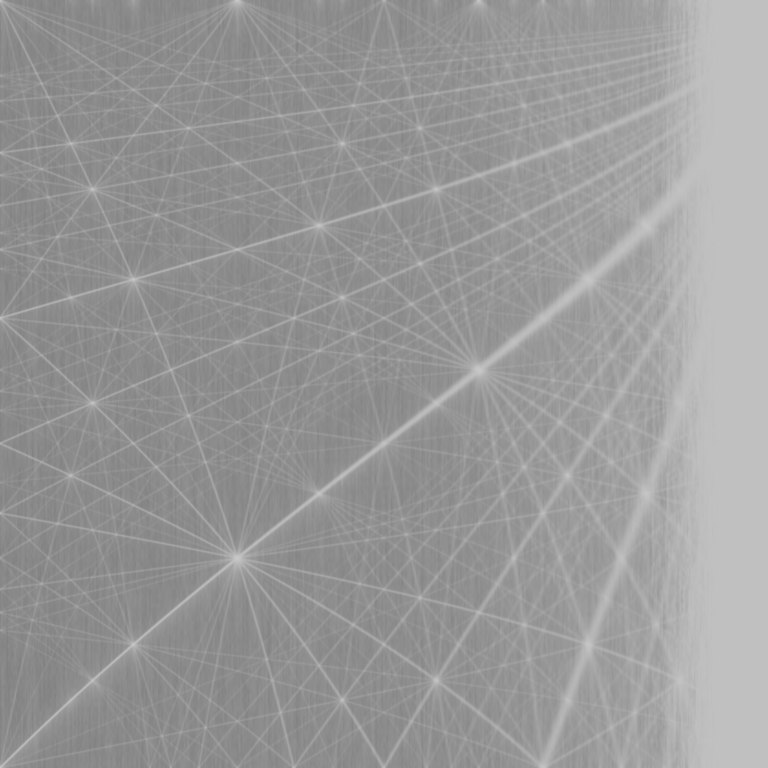
Reproduce this pattern procedurally as a WebGL 2 fragment shader.

```glsl
#version 300 es
precision highp float;

#define MAX_ORDER 8
#define MAX_NODE 17
#define LINE_GAIN 6.0
#define LINE_WIDTH 0.0014
#define GRAIN 0.055
#define FLAT_TONE 0.753
#define LINE_TONE 0.78
#define FADE_START 0.84
#define FADE_END 0.935

uniform vec2 u_resolution;
out vec4 fragColor;

const float PI = 3.14159265;

float hash(vec2 p) {
    return fract(sin(dot(p, vec2(127.1, 311.7))) * 43758.5453);
}

float valueNoise(vec2 p) {
    vec2 cell = floor(p);
    vec2 f = fract(p);
    f = f * f * (3.0 - 2.0 * f);
    return mix(mix(hash(cell), hash(cell + vec2(1, 0)), f.x),
               mix(hash(cell + vec2(0, 1)), hash(cell + vec2(1, 1)), f.x), f.y);
}

// Fine vertical fibres, centred on zero
float fibres(vec2 uv) {
    float column = valueNoise(vec2(uv.x * 380.0, 3.5)) - 0.5;
    float strand = valueNoise(uv * vec2(420.0, 32.0)) - 0.5;
    float speck = valueNoise(uv * vec2(512.0, 170.0) + 17.0) - 0.5;
    return 0.4 * column + 0.6 * strand + 0.45 * speck;
}

bool coprime(int a, int b) {
    for (int k = 2; k <= MAX_ORDER; k++) {
        if (a % k == 0 && b % k == 0) return false;
    }
    return true;
}

// Resonance line a * x + b * y = integer in phase space
float resonance(int a, int b, vec2 phase, vec2 slope, float u) {
    vec2 order = vec2(float(a), float(b));
    float r = length(order);
    float f = dot(order, phase);
    f -= floor(f + 0.5);
    float d = f / length(order * slope);

    float weight = 0.27 * exp(-0.28 * r);
    if ((a + abs(b)) % 2 == 0) weight *= r < 2.0 ? 1.2 : 0.6;

    float width = LINE_WIDTH + 0.028 * u * u * u * order.x / (r * r);
    width = max(width, 0.6 / u_resolution.y);
    float core = exp(-d * d / (width * width));
    float below = d * sign(order.y) > 0.0 ? 1.0 : 0.35;
    float halo = 1.3 * weight * below * exp(-abs(d) / 0.011);
    return weight * (core + halo);
}

// Glow and downward streak at the nearest crossing of denominator n
float nodeGlow(float n, vec2 phase, vec2 uv) {
    vec2 k = floor(phase * n + 0.5);
    vec2 node = vec2(cos(2.0 * PI * k.x / n), 1.0 - tan(PI * k.y / n));
    vec2 d = uv - node;
    float fall = exp(-abs(d.y) / (d.y < 0.0 ? 0.18 / n : 0.004));
    float streak = exp(-abs(d.x) / 0.0035) * fall;
    float star = exp(-length(d) / 0.006);
    return (0.45 * streak + 0.5 * star) / n;
}

void main() {
    vec2 uv = gl_FragCoord.xy / u_resolution;
    float u = min(uv.x, 0.995);
    float t = 1.0 - uv.y;

    // Warp the canvas so that every curve becomes straight
    vec2 phase = vec2(acos(u) / (2.0 * PI), atan(t) / PI);
    vec2 slope = vec2(0.5 / sqrt(1.0 - u * u), 1.0 / (1.0 + t * t)) / PI;

    // Web of resonance lines
    float light = 0.0;
    for (int a = 1; a <= MAX_ORDER; a++) {
        for (int b = -MAX_ORDER; b <= MAX_ORDER; b++) {
            if (b == 0 || !coprime(a, abs(b))) continue;
            light += resonance(a, b, phase, slope, u);
        }
    }

    // Crossings of odd denominator
    for (int n = 5; n <= MAX_NODE; n += 2) {
        light += nodeGlow(float(n), phase, uv);
    }

    // Grey ground, lit lines and the flat right margin
    float grain = fibres(uv);
    float tone = 0.53 + 0.03 * u + 0.06 * smoothstep(0.5, 0.9, u);
    tone += GRAIN * grain;
    tone = mix(tone, LINE_TONE, 1.0 - exp(-LINE_GAIN * light));
    float fade = smoothstep(FADE_START, FADE_END, uv.x + 0.025 * grain * step(uv.x, FADE_END));
    tone = mix(tone, FLAT_TONE, fade);
    fragColor = vec4(vec3(tone), 1.0);
}
```
